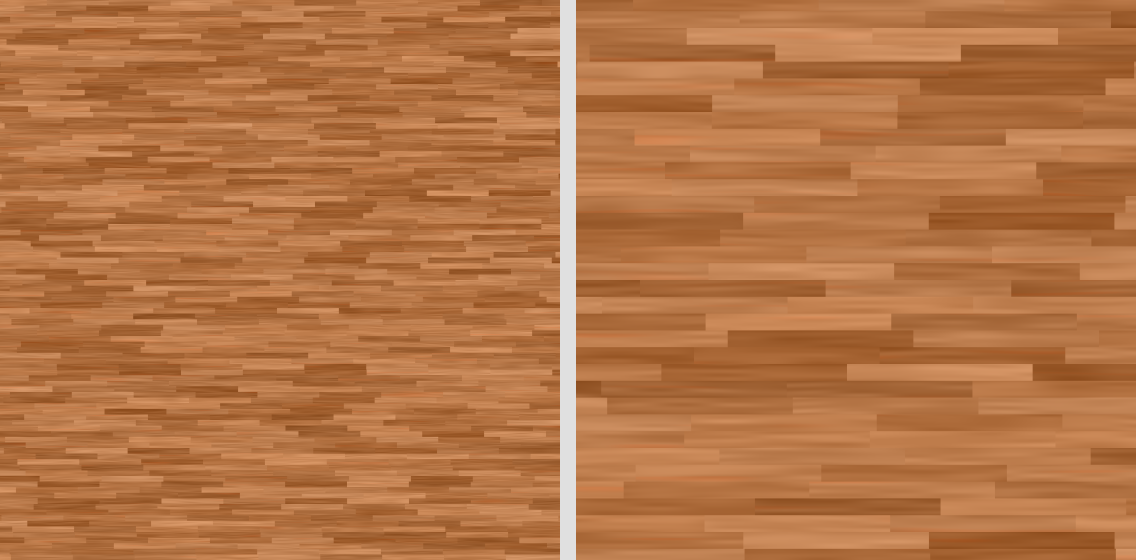
Left, the full canvas; right, a detail of the centre.
Give the GLSL for this texture, as a Shadertoy shader.

```glsl
// Strip parquet: 100 rows of thin wooden strips with random stagger.
// Each strip has its own brown tone and fine, stretched-noise grain;
// neighbouring strips are blended over one pixel to smooth the edges.

float hash(vec2 p) {
    return fract(sin(dot(p, vec2(127.1, 311.7))) * 43758.5453);
}

float noise(vec2 p) {
    vec2 i = floor(p), f = fract(p);
    f = f * f * (3.0 - 2.0 * f);
    return mix(mix(hash(i), hash(i + vec2(1, 0)), f.x),
               mix(hash(i + vec2(0, 1)), hash(i + vec2(1, 1)), f.x), f.y);
}

// Colour of one strip, with grain shifted so that it breaks at the joints
vec3 stripColor(vec2 uv, vec2 id) {
    float tone = hash(id + 3.7) - 0.5;
    float hue = hash(id + 19.3) - 0.5;
    vec2 shift = 40.0 * vec2(hash(id + 7.1), hash(id + 11.9));

    // Slightly wavy fibres, coarse and fine
    vec2 p = uv;
    p.y += 0.003 * noise(uv * vec2(14.0, 30.0) + shift);
    float coarse = noise(p * vec2(11.0, 210.0) + shift) - 0.5;
    float fine = noise(p * vec2(32.0, 430.0) + shift.yx) - 0.5;
    float redStreak = smoothstep(0.8, 1.0, noise(p * vec2(9.0, 260.0) - shift));

    vec3 color = vec3(0.705, 0.453, 0.266);
    color += 0.2 * tone + 0.07 * coarse + 0.08 * fine;
    color += hue * vec3(0.012, -0.006, -0.018);
    return color + redStreak * vec3(0.025, -0.025, -0.035);
}

// One row of strips, smoothed across the end joints
vec3 rowColor(vec2 uv, float row, float pixel) {
    float x = uv.x * 9.05 + 17.0 * hash(vec2(row, 5.3));
    float joint = floor(x + 0.5);
    float side = clamp((x - joint) / (9.05 * pixel) + 0.5, 0.0, 1.0);
    vec3 left = stripColor(uv, vec2(joint - 1.0, row));
    vec3 right = stripColor(uv, vec2(joint, row));
    return mix(left, right, side);
}

void mainImage(out vec4 fragColor, in vec2 fragCoord) {
    vec2 uv = fragCoord / iResolution.y;
    float pixel = 1.0 / iResolution.y;

    // Blend the rows below and above the nearest long edge
    float y = uv.y * 100.0;
    float edge = floor(y + 0.5);
    float side = clamp((y - edge) / (100.0 * pixel) + 0.5, 0.0, 1.0);
    vec3 color = mix(rowColor(uv, edge - 1.0, pixel),
                     rowColor(uv, edge, pixel), side);

    // Faint shadow along the long seams
    color -= 0.012 * (1.0 - smoothstep(0.0, 0.2, abs(y - edge)));
    fragColor = vec4(color, 1.0);
}
```
